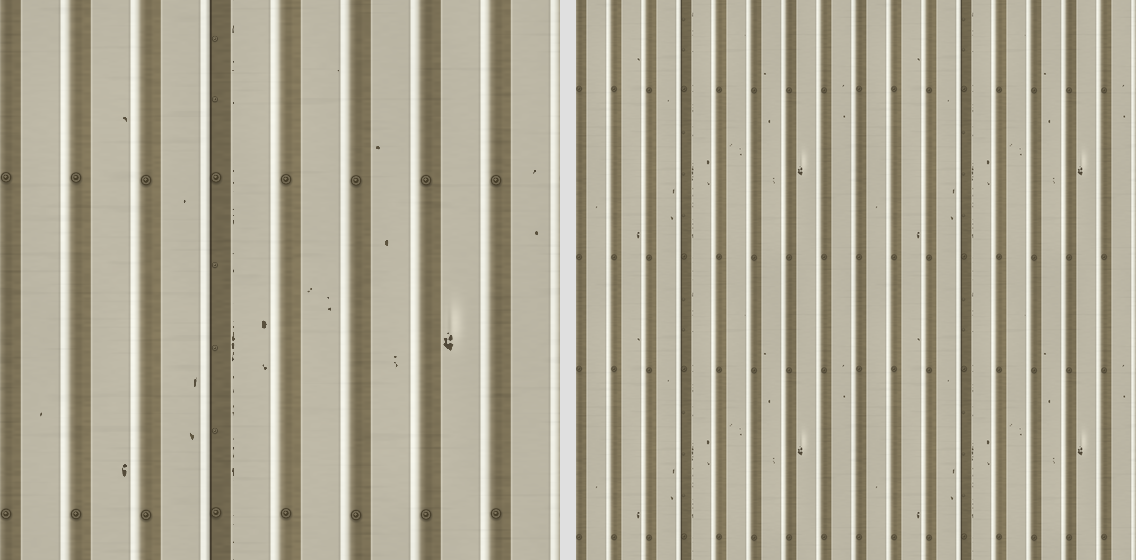
Left, the tile; right, the same tile 2 across and 2 down.
This texture is drawn by a WebGL 1 fragment shader. Its source:

```glsl
precision highp float;
// Weathered cream ribbed metal cladding with screws, a riveted lap seam, chips and a dent.
uniform vec2 u_resolution;

const float RIBS = 8.0;
const float RIB_SHIFT = 0.146;    // in rib periods
const float RIB_WIDTH = 0.443;    // in rib periods
const float SEAM_RIB = 3.0;
const float SEAM_X = 0.155;       // in rib periods
const float SCREW_X = 0.232;      // in rib periods
const vec2 SCREW_ROWS = vec2(0.083, 0.680);
const float SCREW_RADIUS = 0.0092;
const float RIVET_RADIUS = 0.0046;
const float RIVET_STEP = 0.148;
const float CHIP_COUNT = 18.0;
const vec2 DENT = vec2(0.807, 0.405);

const vec3 PANEL = vec3(0.74, 0.72, 0.65);
const vec3 GLINT = vec3(0.95, 0.95, 0.91);
const vec3 CREAM = vec3(0.85, 0.84, 0.78);
const vec3 TAN = vec3(0.56, 0.52, 0.42);
const vec3 SHADE = vec3(0.465, 0.425, 0.325);
const vec3 DARK = vec3(0.32, 0.28, 0.19);
const vec3 RUST = vec3(0.21, 0.18, 0.13);

float hash(vec2 v) {
  return fract(sin(dot(v, vec2(127.1, 311.7))) * 43758.5);
}

// Value noise that wraps over the canvas; cells must be whole numbers
float noise(vec2 p, vec2 cells) {
  vec2 q = p * cells, i = floor(q), f = fract(q);
  f = f * f * (3.0 - 2.0 * f);
  vec2 a = mod(i, cells), b = mod(i + 1.0, cells);
  return mix(mix(hash(a), hash(vec2(b.x, a.y)), f.x),
             mix(hash(vec2(a.x, b.y)), hash(b), f.x), f.y);
}

// Shortest offset on the repeating canvas
vec2 wrapped(vec2 d) {
  return fract(d + 0.5) - 0.5;
}

// Cross-section colours of a rib, f in rib periods from its left edge
vec3 ribColor(float f, float seam) {
  vec3 c = mix(GLINT, CREAM, smoothstep(0.05, 0.12, f));
  c = mix(c, TAN, smoothstep(0.10, 0.18, f));
  c = mix(c, SHADE, smoothstep(0.16, 0.25, f));
  c = mix(c, SHADE * 1.07, smoothstep(0.29, 0.34, f));
  vec3 lap = mix(GLINT, CREAM * 0.9, smoothstep(0.07, 0.13, f));
  lap = mix(lap, SHADE * 0.97, smoothstep(SEAM_X - 0.02, SEAM_X + 0.01, f));
  lap = mix(lap, RUST, 0.85 * (1.0 - smoothstep(0.006, 0.022, abs(f - SEAM_X))));
  return mix(c, lap, seam);
}

// Round fastener: soft shadow, dark rim, lighter washer and dark head with a glint
vec3 fastener(vec3 c, vec2 d, float radius, float aa) {
  float r = length(d) / radius, e = aa / radius;
  c *= 1.0 - 0.25 * (1.0 - smoothstep(0.8, 1.5, length(d + vec2(0.0, 0.2 * radius)) / radius));
  c = mix(c, DARK * 0.85, 1.0 - smoothstep(1.0 - e, 1.0 + e, r));
  c = mix(c, TAN * 0.9, 0.75 * (1.0 - smoothstep(0.08, 0.08 + e, abs(r - 0.66))));
  return mix(c, TAN, 0.8 * (1.0 - smoothstep(0.15, 0.15 + e, length(d / radius - vec2(-0.1, 0.12)))));
}

// Ragged paint loss inside a unit ellipse
float chipMask(float grain, float r, float level) {
  return smoothstep(0.0, 0.12, grain - level - 0.45 * r * r);
}

void main() {
  vec2 p = gl_FragCoord.xy / u_resolution;
  float aa = 0.8 / min(u_resolution.x, u_resolution.y);
  float s = p.x * RIBS + RIB_SHIFT;
  float column = mod(floor(s), RIBS), f = fract(s);
  float seam = 1.0 - step(0.5, abs(column - SEAM_RIB));
  float edge = max(0.012, aa * RIBS);

  // Flat panels and ribs
  float rib = smoothstep(0.0, 2.0 * edge, f) * (1.0 - smoothstep(RIB_WIDTH - edge, RIB_WIDTH + edge, f));
  vec3 flatColor = PANEL * (1.0 - 0.07 * smoothstep(0.975, 0.99, f));
  vec3 c = mix(flatColor, ribColor(f, seam), rib);
  c += 0.07 * (1.0 - smoothstep(0.004, 0.02, abs(f - RIB_WIDTH - 0.012)));

  // Tint per rib, broad stains and fine horizontal grain
  float shaded = rib * smoothstep(0.1, 0.22, f);
  c *= 1.0 + shaded * 0.07 * (hash(vec2(column, 4.0)) - 0.5);
  c *= 1.0 + 0.035 * (noise(p, vec2(8.0, 5.0)) - 0.5);
  float grain = noise(p, vec2(64.0, 210.0)) - 0.5;
  c *= 1.0 + grain * mix(0.014, 0.075, shaded);
  float streak = smoothstep(0.72, 1.0, noise(p, vec2(9.0, 130.0)));
  c *= 1.0 - streak * mix(0.025, 0.06, shaded);

  // Dent: raised glow with a darker crease
  vec2 q = wrapped(p - DENT);
  vec2 glow = (q - vec2(0.005, 0.018)) / vec2(0.014, 0.038);
  vec2 crease = (q - vec2(-0.004, 0.015)) / vec2(0.004, 0.030);
  c += (1.0 - rib) * (0.11 * exp(-dot(glow, glow)) - 0.08 * exp(-dot(crease, crease)));

  // Chips scattered over the flats, around the dent and down the seam
  float speck = noise(p, vec2(230.0, 190.0));
  float chips = chipMask(speck, length((q + vec2(0.004, 0.015)) / vec2(0.013, 0.022)), 0.45);
  for (float i = 0.0; i < CHIP_COUNT; i++) {
    float place = mix(0.48, 0.98, hash(vec2(i, 1.7)));
    vec2 at = vec2((floor(RIBS * hash(vec2(i, 5.3))) + place - RIB_SHIFT) / RIBS, hash(vec2(i, 9.1)));
    vec2 size = vec2(0.005, mix(0.005, 0.019, hash(vec2(i, 13.9))));
    chips = max(chips, chipMask(speck, length(wrapped(p - at) / size), 0.42));
  }
  float cluster = exp(-pow((p.y - 0.375) / 0.035, 2.0));
  float flaking = chipMask(speck, abs(f - 0.477) / 0.022, mix(0.76, 0.30, cluster));
  chips = max(chips, seam * flaking);
  c = mix(c, mix(RUST, DARK, noise(p, vec2(90.0))), 0.85 * chips);

  // Screw rows on every rib, rivets along the seam
  float screwX = (column + SCREW_X - RIB_SHIFT) / RIBS;
  for (int row = 0; row < 2; row++) {
    float y = row == 0 ? SCREW_ROWS.x : SCREW_ROWS.y;
    y += 0.007 * (hash(vec2(column, y)) - 0.5);
    c = fastener(c, wrapped(p - vec2(screwX, y)), SCREW_RADIUS, aa);
  }
  for (float k = 1.0; k < 7.0; k++) {
    float y = min(SCREW_ROWS.x + k * RIVET_STEP, 0.931);
    vec2 d = wrapped(p - vec2(screwX - 0.002, y));
    if (seam > 0.5 && k != 4.0) c = fastener(c, d, RIVET_RADIUS, aa);
  }
  gl_FragColor = vec4(clamp(c, 0.0, 1.0), 1.0);
}
```
